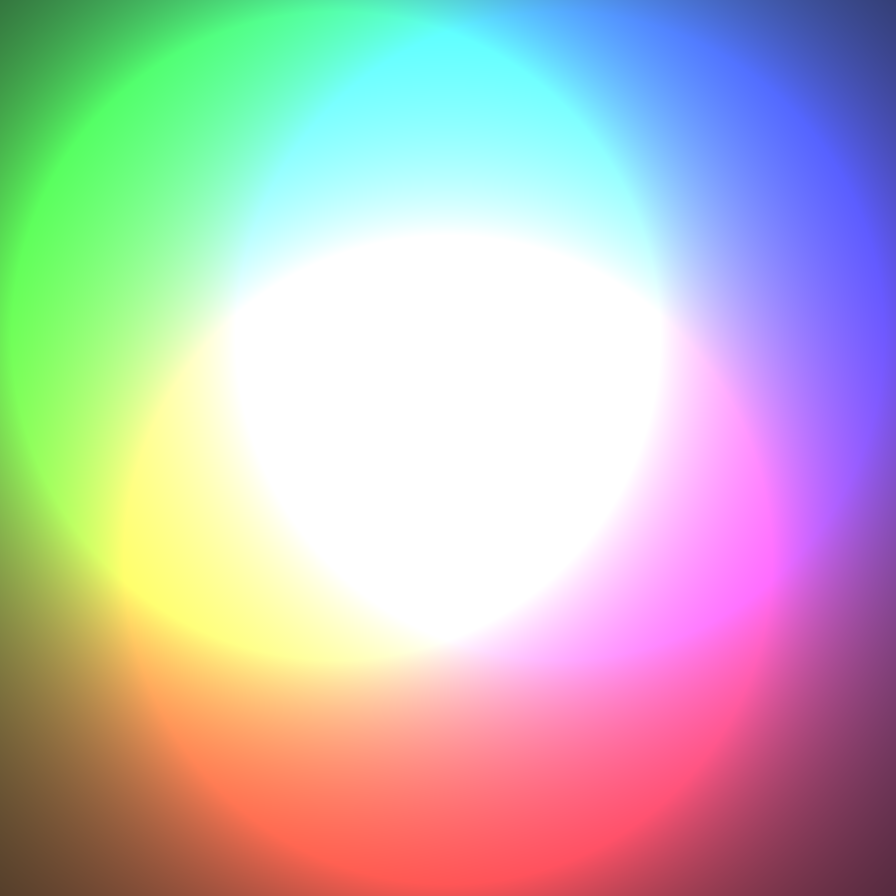
A WebGL 1 fragment shader for this background:

```glsl
precision highp float;
// Three overlapping lights, one each for red, green and blue.
// Each fades with the inverse square of distance and saturates inside
// a disc, so the overlaps mix additively to yellow, cyan, magenta and white.

uniform vec2 u_resolution;

#define LIGHT_OFFSET 0.125   // distance of the lights from the centre, per axis
#define CORE_RADIUS 0.362    // radius within which a light is at full strength

// Inverse square brightness, equal to one at the core radius.
float lightAt(vec2 point, vec2 center) {
  vec2 delta = point - center;
  return CORE_RADIUS * CORE_RADIUS / max(dot(delta, delta), 0.0001);
}

void main() {
  // Canvas units measured from the centre
  vec2 point = (gl_FragCoord.xy - 0.5 * u_resolution) / u_resolution;

  // One light per colour channel
  float red = lightAt(point, vec2(0.0, -LIGHT_OFFSET));
  float green = lightAt(point, vec2(-LIGHT_OFFSET, LIGHT_OFFSET));
  float blue = lightAt(point, vec2(LIGHT_OFFSET, LIGHT_OFFSET));

  gl_FragColor = vec4(min(vec3(red, green, blue), 1.0), 1.0);
}
```
